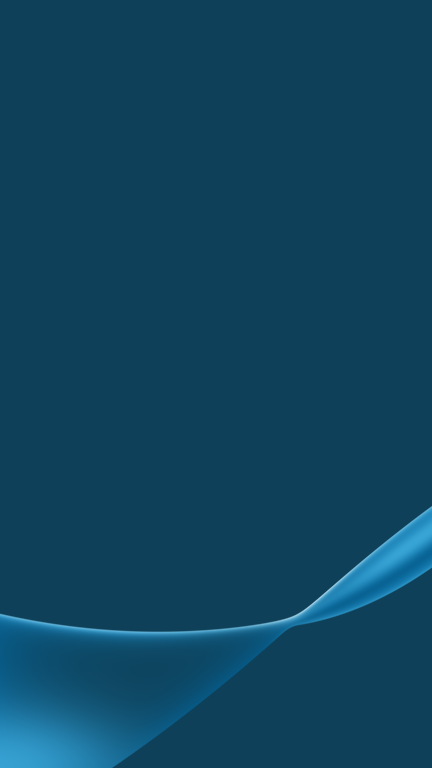
A Shadertoy shader for this background:

```glsl
// A translucent blue ribbon twisting across the foot of a plain dark teal field.

#define BASE vec3(0.053, 0.253, 0.350)
#define DEEP vec3(0.020, 0.365, 0.550)
#define AZURE vec3(0.080, 0.500, 0.720)
#define LIGHT vec3(0.260, 0.690, 0.880)
#define SHINE vec3(0.860, 0.960, 1.000)
#define TWIST_X 0.69
#define TWIST_SOFTNESS 0.03

// Gaussian falloff around zero
float bell(float d, float width) {
    d /= width;
    return exp(-d * d);
}

float smoothMin(float a, float b, float k) {
    float h = max(k - abs(a - b), 0.0) / k;
    return min(a, b) - h * h * k * 0.25;
}

// Shallow bowl that bends upwards past the twist
float upperEdge(float x) {
    float bowl = x - 0.37;
    float t = x - TWIST_X;
    float rise = 0.5 * (t + sqrt(t * t + TWIST_SOFTNESS * TWIST_SOFTNESS));
    return 0.177 + 0.172 * bowl * bowl + rise * (0.42 - 0.36 * rise);
}

// Steep diagonal that flattens past the twist
float lowerEdge(float x) {
    float a = x - 0.2593;
    float b = x - 0.70;
    float diagonal = 0.385 * a + 0.15 * a * abs(a);
    float tail = 0.187 + 0.10 * b + 0.49 * b * b;
    return smoothMin(diagonal, tail, 0.008);
}

// Sheer left sheet: lit rim, glowing corner and blue diagonal hem
vec3 veilColor(vec2 p, float below, float above) {
    vec3 color = mix(BASE, DEEP, 0.80 * exp(-p.x / 0.13));
    float hem = exp(-above / 0.035) * smoothstep(0.10, 0.45, p.x);
    color = mix(color, DEEP, 0.85 * hem);
    color = mix(color, AZURE, 0.70 * bell(p.y, 0.062) * (1.0 - smoothstep(0.05, 0.48, p.x)));
    color = mix(color, LIGHT, 0.75 * bell(length(p / vec2(0.25, 0.075)), 1.0));
    float rim = 1.0 - 0.45 * smoothstep(0.25, 0.60, p.x);
    color = mix(color, AZURE, rim * exp(-below / 0.012));
    return mix(color, LIGHT, 0.85 * exp(-below / 0.0035));
}

// Glossy right tail: pale band between two deeper folds
vec3 tailColor(float x, float below, float above) {
    float s = above / max(above + below, 0.001);
    float open = smoothstep(0.70, 0.95, x);
    vec3 color = mix(DEEP, AZURE, 0.25 + 0.45 * open);
    color = mix(color, LIGHT, bell(s - 0.62, 0.22) * mix(0.25, 0.80, open));
    color = mix(color, DEEP, 0.75 * bell(s - 0.25, 0.14));
    color = mix(color, LIGHT, 0.65 * exp(-above / 0.004));
    return mix(color, LIGHT, 0.80 * exp(-below / 0.006));
}

void mainImage(out vec4 fragColor, in vec2 fragCoord) {
    vec2 p = fragCoord / iResolution.xy;
    float edge = 1.0 / iResolution.y;

    // Vertical distances inside the two ribbon edges
    float below = upperEdge(p.x) - p.y;
    float above = p.y - lowerEdge(p.x);
    float cover = smoothstep(-edge, edge, below) * smoothstep(-edge, edge, above);
    below = max(below, 0.0);
    above = max(above, 0.0);

    // Sheet, tail and the white glint where they cross
    vec3 ribbon = mix(veilColor(p, below, above), tailColor(p.x, below, above),
                      smoothstep(0.60, 0.76, p.x));
    float glint = 0.35 + 0.60 * bell(p.x - 0.73, 0.11);
    ribbon = mix(ribbon, SHINE, glint * exp(-below / 0.0028));

    fragColor = vec4(mix(BASE, ribbon, cover), 1.0);
}
```
